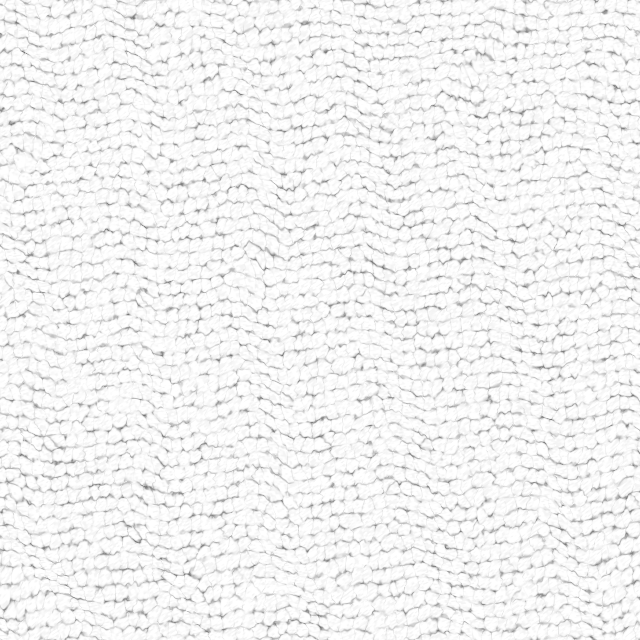
Give the GLSL for this texture, as a WebGL 2 fragment shader.

```glsl
#version 300 es
precision highp float;
// White looped fabric: small puffy grains sit side by side in wavy rows.
// The grains are Voronoi cells of staggered rows; the creases between them
// are broken up by noise, deepest along the rows and where grains meet.

uniform vec2 u_resolution;
out vec4 fragColor;

const float ROWS = 46.0;           // rows per canvas height
const float GRAIN_WIDTH = 0.78;    // grain width, in row heights
const vec2  JITTER = vec2(0.70, 0.40);
const float WAVE_COUNT = 5.3;      // waves across the canvas
const float WAVE_HEIGHT = 0.0078;  // in canvas units
const float RAGGEDNESS = 0.24;     // outline wobble, in row heights
const float ROW_CREASE_WIDTH = 0.085;
const float SIDE_CREASE_WIDTH = 0.055;
const float ROW_CREASE_DEPTH = 0.25;
const float SIDE_CREASE_DEPTH = 0.13;
const float PIT_WIDTH = 0.14;
const float PIT_DEPTH = 0.27;
const float FIBRE_DEPTH = 0.045;
const float WHITE = 1.0;
const float TAU = 6.28318;

vec2 hash22(vec2 p) {
    vec3 h = fract(p.xyx * vec3(0.1031, 0.1030, 0.0973));
    h += dot(h, h.yzx + 33.33);
    return fract((h.xx + h.yz) * h.zy);
}

float valueNoise(vec2 p) {
    vec2 cell = floor(p), f = fract(p);
    f = f * f * (3.0 - 2.0 * f);
    float low = mix(hash22(cell).x, hash22(cell + vec2(1, 0)).x, f.x);
    float high = mix(hash22(cell + vec2(0, 1)).x, hash22(cell + vec2(1, 1)).x, f.x);
    return mix(low, high, f.y);
}

// Centre of the grain 'step' cells away from p, alternate rows staggered
vec2 grainCentre(vec2 p, vec2 step) {
    float row = floor(p.y) + step.y;
    float shift = 0.5 * mod(row, 2.0) + 0.5 * hash22(vec2(row, 71.0)).x;
    float column = floor(p.x / GRAIN_WIDTH - shift) + step.x;
    vec2 offset = 0.5 + JITTER * (hash22(vec2(column, row) + 200.0) - 0.5);
    return vec2((column + shift + offset.x) * GRAIN_WIDTH, row + offset.y);
}

// Distances to the nearest and second nearest border, and how far the
// nearest border runs along the row (0 to 1)
vec3 grainBorders(vec2 p) {
    vec2 home = vec2(0.0);
    float nearest = 1e3;
    for (int j = -1; j <= 1; j++)
    for (int i = -1; i <= 1; i++) {
        vec2 toCentre = grainCentre(p, vec2(i, j)) - p;
        float d = dot(toCentre, toCentre);
        if (d < nearest) { nearest = d; home = toCentre; }
    }
    vec3 border = vec3(1e3, 1e3, 0.0);
    for (int j = -2; j <= 2; j++)
    for (int i = -2; i <= 2; i++) {
        vec2 toCentre = grainCentre(p, vec2(i, j)) - p;
        vec2 across = toCentre - home;
        if (dot(across, across) < 1e-5) continue;
        vec2 normal = normalize(across);
        float d = dot(0.5 * (home + toCentre), normal);
        if (d < border.x) border = vec3(d, border.x, abs(normal.y));
        else border.y = min(border.y, d);
    }
    border.z = smoothstep(0.35, 0.8, border.z);
    return border;
}

float bell(float d, float width) {
    return exp(-d * d / (width * width));
}

void main() {
    float side = min(u_resolution.x, u_resolution.y);
    vec2 uv = gl_FragCoord.xy / side;
    float pixel = ROWS / side;

    // Wavy rows with a steeper fall to the right, drifting up the canvas
    float drift = 0.8 * valueNoise(uv * vec2(2.5, 6.0)) + 0.6 * uv.y;
    float phase = TAU * (WAVE_COUNT * uv.x + drift);
    float swell = WAVE_HEIGHT * (0.6 + 0.8 * valueNoise(uv * 6.0 + 40.0));
    vec2 p = uv;
    p.y += swell * (sin(phase) + 0.3 * sin(2.0 * phase));
    float fall = 0.5 + 0.5 * cos(phase);
    p *= ROWS;

    // Ragged grain outlines
    vec2 wobble = vec2(valueNoise(p * 3.8 + 11.0), valueNoise(p * 3.8 + 57.0)) - 0.5;
    vec3 border = grainBorders(p + RAGGEDNESS * wobble);

    // Broken creases along the rows, short notches between neighbours
    float patchy = smoothstep(0.15, 0.85, valueNoise(p * 2.6 + 130.0));
    float notch = 0.35 + 0.65 * bell(border.y, 0.28);
    float rowDepth = ROW_CREASE_DEPTH * (0.15 + 0.85 * patchy) * mix(0.85, 1.05, fall);
    float sideDepth = SIDE_CREASE_DEPTH * (0.2 + 0.8 * patchy) * notch;
    float depth = mix(sideDepth, rowDepth, border.z);
    float width = mix(SIDE_CREASE_WIDTH, ROW_CREASE_WIDTH, border.z);
    float shade = depth * bell(border.x, max(width, 0.6 * pixel));

    // Small dark pits where three grains meet
    float pit = smoothstep(0.4, 0.75, valueNoise(p * 2.3 + 310.0));
    shade += PIT_DEPTH * pit * bell(length(border.xy), max(PIT_WIDTH, 0.9 * pixel));

    // Fine slanting fibres
    vec2 slant = vec2(p.x + 0.5 * p.y, p.y - 0.5 * p.x);
    float fibre = valueNoise(slant * vec2(4.0, 8.0) + 500.0);
    shade += FIBRE_DEPTH * smoothstep(0.35, 1.0, fibre);

    fragColor = vec4(vec3(clamp(WHITE - shade, 0.0, 1.0)), 1.0);
}
```
